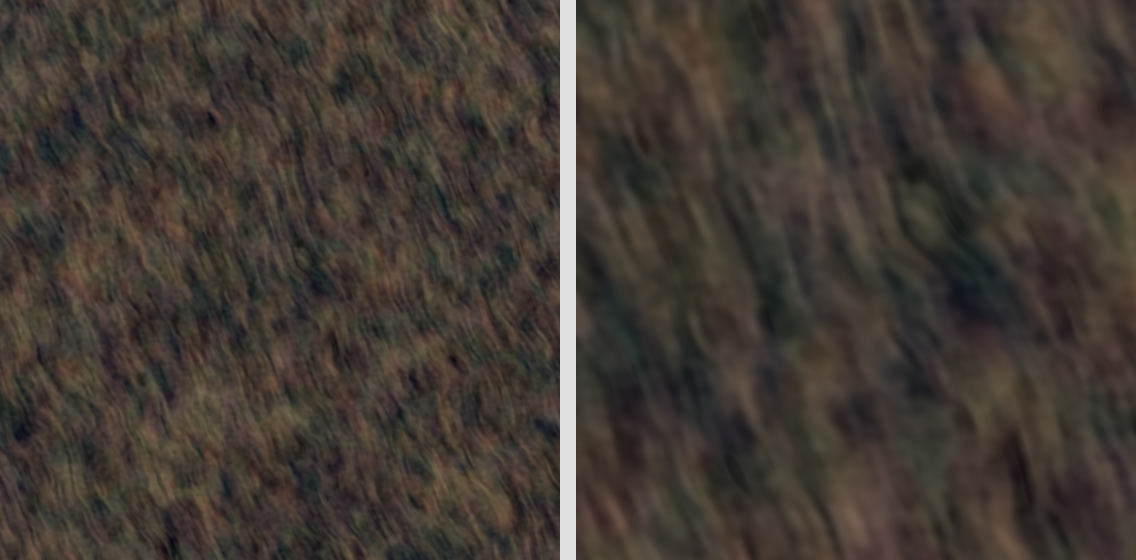
Left, the full canvas; right, a detail of the centre.
This texture is drawn by a three.js fragment shader. Its source:

```glsl
varying vec2 vUv;

// Colour
const vec3 BASE_BROWN = vec3(0.257, 0.225, 0.199);
const vec3 LIGHT_SLOPE = vec3(1.12, 1.0, 0.83);
const vec3 WARM_SHIFT = vec3(0.055, -0.005, -0.075);
const vec3 RED_SHIFT = vec3(0.035, -0.032, 0.0);

// Direction of the fibres, tilted from vertical
const float FIBRE_TILT = 0.42;
const float TILT_WAVER = 0.022;

// Cells per canvas: across and along the fibres
const vec2 HAIR_SCALE = vec2(165.0, 36.0);
const vec2 FIBRE_SCALE = vec2(82.0, 21.0);
const vec2 BLOTCH_SCALE = vec2(36.0, 23.0);
const vec2 GRAIN_SCALE = vec2(150.0, 125.0);
const vec2 CREVICE_SCALE = vec2(92.0, 26.0);
const float CLOUD_SCALE = 5.5;

// Brightness swing of each layer
const float HAIR_GAIN = 0.105;
const float FIBRE_GAIN = 0.105;
const float BLOTCH_GAIN = 0.125;
const float GRAIN_GAIN = 0.065;
const float CLOUD_GAIN = 0.085;
const float CREVICE_DEPTH = 0.05;

float hash(vec2 p) {
  vec3 q = fract(vec3(p.xyx) * vec3(0.1031, 0.1030, 0.0973));
  q += dot(q, q.yzx + 33.33);
  return fract((q.x + q.y) * q.z);
}

// Value noise centred on zero
float noise(vec2 p) {
  vec2 cell = floor(p);
  vec2 f = fract(p);
  f = f * f * (3.0 - 2.0 * f);
  float low = mix(hash(cell), hash(cell + vec2(1.0, 0.0)), f.x);
  float high = mix(hash(cell + vec2(0.0, 1.0)), hash(cell + 1.0), f.x);
  return mix(low, high, f.y) - 0.5;
}

vec2 rotate(vec2 p, float angle) {
  float c = cos(angle);
  float s = sin(angle);
  return vec2(c * p.x + s * p.y, c * p.y - s * p.x);
}

vec2 warp(vec2 p, float scale) {
  return vec2(noise(p * scale + 17.0), noise(p * scale + 71.0));
}

void main() {
  // Fibre frame: x across, y along, gently wavering
  vec2 uv = vUv + 2.0;
  vec2 fibre = rotate(uv, FIBRE_TILT) + 10.0;
  fibre += TILT_WAVER * warp(uv, 9.0) + 0.009 * warp(uv, 34.0);
  vec2 patchPos = rotate(uv, 0.2) + 5.0 + 0.035 * warp(uv, 21.0);

  // Brightness layers, from broad to fine
  float cloud = noise(patchPos * CLOUD_SCALE) * 0.8
              + noise(patchPos * CLOUD_SCALE * 2.3 + 40.0) * 0.6;
  float blotch = noise(patchPos * BLOTCH_SCALE + 90.0);
  float strand = noise(fibre * FIBRE_SCALE);
  float hair = noise(fibre * HAIR_SCALE + 130.0);
  float grain = noise(rotate(uv, 0.9) * GRAIN_SCALE + 300.0);
  float light = CLOUD_GAIN * cloud + BLOTCH_GAIN * blotch + FIBRE_GAIN * strand
              + HAIR_GAIN * hair + GRAIN_GAIN * grain;

  // Short dark crevices between the strands
  float crevice = smoothstep(0.24, 0.44, noise(fibre * CREVICE_SCALE + 210.0));
  light -= CREVICE_DEPTH * crevice * smoothstep(0.25, -0.25, blotch);

  // Cool hollows, warm strands and faint red or green stains
  float warmth = 0.45 * blotch + 0.4 * strand + 0.4 * cloud
               + 0.5 * noise(patchPos * 26.0 + 160.0);
  float stain = noise(patchPos * 31.0 + 250.0) + 0.5 * noise(fibre * FIBRE_SCALE + 400.0);

  vec3 colour = BASE_BROWN + LIGHT_SLOPE * light + WARM_SHIFT * warmth + RED_SHIFT * stain;
  gl_FragColor = vec4(clamp(colour, 0.0, 1.0), 1.0);
}
```
